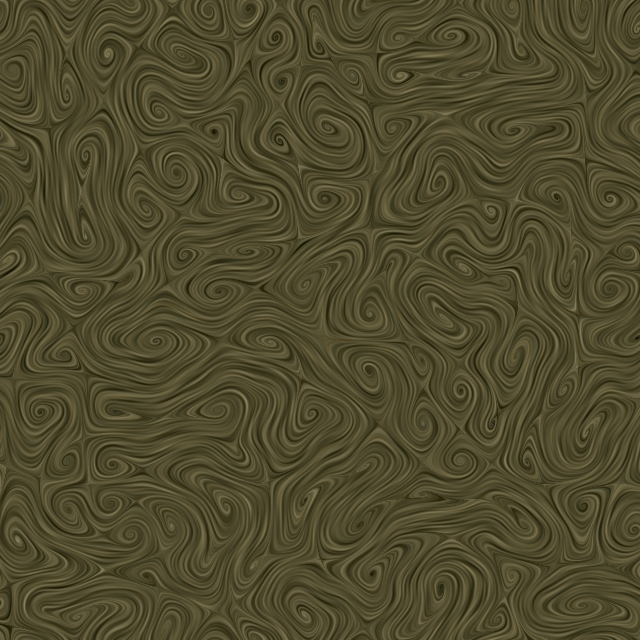
A three.js fragment shader for this pattern:

```glsl
varying vec2 vUv;

// Random unit vector for a lattice corner
vec2 cornerGradient(vec2 cell) {
  vec3 h = fract(cell.xyx * vec3(0.1031, 0.1030, 0.0973));
  h += dot(h, h.yzx + 33.33);
  float angle = 6.28318 * fract((h.x + h.y) * h.z);
  return vec2(cos(angle), sin(angle));
}

// Gradient noise: value in x, slope in yz
vec3 gradientNoise(vec2 p) {
  vec2 cell = floor(p);
  vec2 f = p - cell;
  vec2 u = f * f * f * (f * (f * 6.0 - 15.0) + 10.0);
  vec2 du = 30.0 * f * f * (f * (f - 2.0) + 1.0);

  vec2 ga = cornerGradient(cell);
  vec2 gb = cornerGradient(cell + vec2(1.0, 0.0));
  vec2 gc = cornerGradient(cell + vec2(0.0, 1.0));
  vec2 gd = cornerGradient(cell + vec2(1.0, 1.0));
  float a = dot(ga, f);
  float b = dot(gb, f - vec2(1.0, 0.0));
  float c = dot(gc, f - vec2(0.0, 1.0));
  float d = dot(gd, f - vec2(1.0, 1.0));
  float twist = a - b - c + d;

  float value = a + u.x * (b - a) + u.y * (c - a) + u.x * u.y * twist;
  vec2 slope = ga + u.x * (gb - ga) + u.y * (gc - ga) + u.x * u.y * (ga - gb - gc + gd)
             + du * (u.yx * twist + vec2(b, c) - a);
  return vec3(value, slope);
}

// Unit flow along the contours of a smooth field, leaning uphill to form spirals
vec2 flowDirection(vec2 p) {
  vec2 slope = gradientNoise(p * 9.0 + 17.3).yz;
  vec2 flow = vec2(slope.y, -slope.x) + 0.18 * slope;
  return flow / (length(flow) + 0.0001);
}

// Fine and coarse grain that gets smeared along the flow
vec2 grain(vec2 p) {
  return vec2(gradientNoise(p * 230.0 + 41.7).x,
              0.35 * gradientNoise(p * 90.0 + 103.2).x);
}

void main() {
  vec2 streak = grain(vUv);
  float total = 1.0;

  // Follow the streamline both ways with midpoint steps, fading at the ends
  for (int side = 0; side < 2; side++) {
    float stride = side == 0 ? 0.0022 : -0.0022;
    vec2 p = vUv;
    for (int i = 1; i <= 18; i++) {
      vec2 middle = p + 0.5 * stride * flowDirection(p);
      p += stride * flowDirection(middle);
      float weight = 0.5 + 0.5 * cos(3.14159 * float(i) / 19.0);
      streak += weight * grain(p);
      total += weight;
    }
  }
  streak /= total;

  // Olive base, lightened by the streaks and slightly warmed by the coarse ones
  vec3 olive = vec3(0.312, 0.292, 0.178);
  vec3 color = olive + (streak.x + streak.y) * vec3(1.0, 1.0, 0.94)
             + streak.y * vec3(0.15, 0.0, -0.15);
  gl_FragColor = vec4(clamp(color, 0.0, 1.0), 1.0);
}
```
